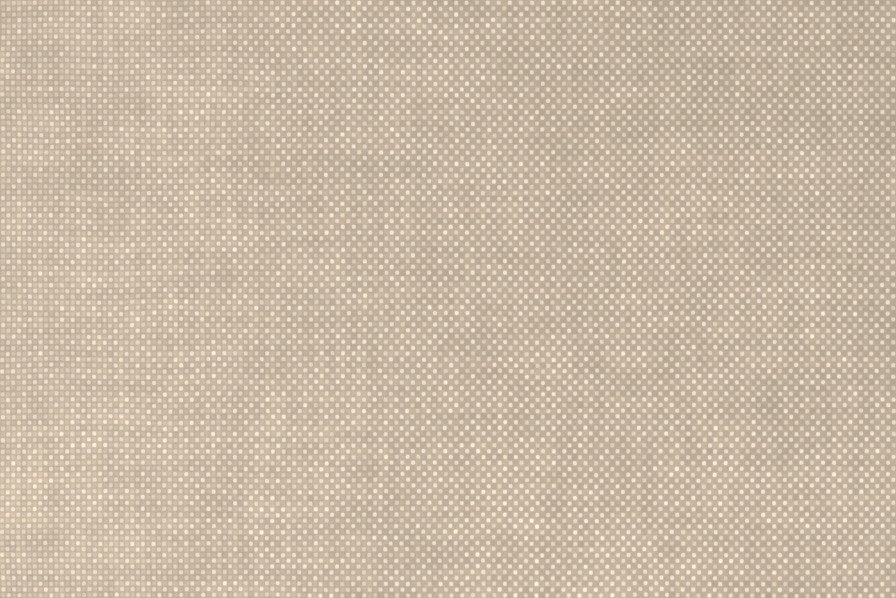
A WebGL 2 fragment shader for this texture:

```glsl
#version 300 es
precision highp float;
// Plain-weave linen in warm beige: a checkerboard of pale, rounded weft floats
// between duller warp crossings. Floats vary in strength, yarns in tone, and
// faint mottling and a diagonal light finish the cloth.

#define THREADS vec2(166.0, 104.0)  // warp threads across, weft threads down
#define BEND 0.16                   // thread waviness, in threads
#define FLOAT_VARIATION 0.42        // brightness spread between weft floats
#define SLUB 0.05                   // tone spread along single threads
#define MOTTLE 0.03                 // broad cloudy tone
#define GRAIN 0.025                 // fine fibre tone
#define SAMPLES 3                   // antialiasing samples per axis

uniform vec2 u_resolution;
out vec4 outColor;

const float PI = 3.14159;
const vec3 GAP = vec3(0.755, 0.69, 0.606);
const vec3 WARP = vec3(0.86, 0.795, 0.72);
const vec3 WEFT = vec3(0.965, 0.91, 0.845);

float hash(vec2 p) {
    vec3 q = fract(p.xyx * vec3(0.1031, 0.1030, 0.0973));
    q += dot(q, q.yzx + 33.33);
    return fract((q.x + q.y) * q.z);
}

float noise(vec2 p) {
    vec2 i = floor(p), f = fract(p);
    f = f * f * (3.0 - 2.0 * f);
    return mix(mix(hash(i), hash(i + vec2(1, 0)), f.x),
               mix(hash(i + vec2(0, 1)), hash(i + vec2(1, 1)), f.x), f.y);
}

float cloud(vec2 p) {
    float sum = 0.0, weight = 0.5;
    for (int i = 0; i < 4; i++) {
        sum += weight * noise(p);
        p = p * 2.1 + 17.3;
        weight *= 0.5;
    }
    return sum / 0.9375;
}

vec3 weave(vec2 uv) {
    // Thread coordinates, gently bent
    vec2 q = uv * THREADS;
    q += BEND * (vec2(noise(q * 0.1), noise(q * 0.1 + 71.0)) * 2.0 - 1.0);
    vec2 id = floor(q), f = fract(q) - 0.5;
    float weftOnTop = mod(id.x + id.y, 2.0);

    // Rounded crossings; on the left the warp shows too, giving a finer grid
    float dotted = smoothstep(-0.1, 0.65, uv.x + 0.3 * (cloud(uv * 5.0) - 0.5));
    float crown = smoothstep(0.0, 0.8, cos(PI * f.x) * cos(PI * f.y));
    float strength = 1.0 - FLOAT_VARIATION * hash(id + 5.0);
    vec3 weft = mix(GAP, WEFT, crown * strength * mix(0.9, 1.05, dotted));
    vec3 warp = mix(GAP, WARP, crown * mix(0.6, 0.0, dotted));
    vec3 color = mix(warp, weft, weftOnTop);

    // Uneven yarn along each thread, and fine fibres
    float weftYarn = noise(vec2(q.x * 0.12, id.y * 7.0));
    float warpYarn = noise(vec2(id.x * 7.0, q.y * 0.12) + 40.0);
    color *= 1.0 + SLUB * (weftYarn + warpYarn - 1.0);
    return color * (1.0 + GRAIN * (noise(q * 2.3) * 2.0 - 1.0));
}

void main() {
    vec3 color = vec3(0.0);
    for (int y = 0; y < SAMPLES; y++) {
        for (int x = 0; x < SAMPLES; x++) {
            vec2 offset = (vec2(x, y) + 0.5) / float(SAMPLES) - 0.5;
            color += weave((gl_FragCoord.xy + offset) / u_resolution);
        }
    }
    color /= float(SAMPLES * SAMPLES);

    // Cloudy tone and light falling from the lower left
    vec2 uv = gl_FragCoord.xy / u_resolution;
    float mottle = cloud(uv * vec2(9.0, 6.0)) * 2.0 - 1.0;
    float light = 1.03 - 0.035 * uv.x - 0.035 * uv.y;
    outColor = vec4(color * light * (1.0 + MOTTLE * mottle), 1.0);
}
```
